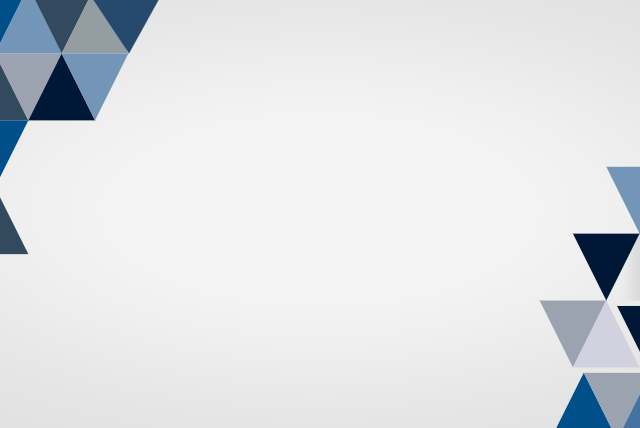
A WebGL 1 fragment shader for this background:

```glsl
precision highp float;
// Pale vignetted backdrop with clusters of blue and grey triangles at two corners.

uniform vec2 u_resolution;

#define SIDE   0.15625
#define PAPER  vec3(0.957)
#define EDGE   vec3(0.885)
#define NAVY   vec3(0.00, 0.09, 0.21)
#define BLUE   vec3(0.00, 0.31, 0.54)
#define AZURE  vec3(0.27, 0.45, 0.63)
#define SKY    vec3(0.45, 0.59, 0.72)
#define STEEL  vec3(0.15, 0.29, 0.43)
#define SLATE  vec3(0.20, 0.29, 0.37)
#define SILVER vec3(0.61, 0.64, 0.69)
#define STONE  vec3(0.58, 0.615, 0.635)
#define LILAC  vec3(0.82, 0.82, 0.88)

const float UP = 1.0;
const float DOWN = -1.0;

// Canvas position to lattice cells, one cell per triangle side
vec2 lattice(vec2 p, vec2 origin) {
  return (p - origin) / SIDE;
}

// Paints a triangle of unit base and height, pointing up or down to its apex
void facet(inout vec3 color, vec2 cell, vec2 apex, float direction, vec3 tint) {
  float depth = (apex.y - cell.y) * direction;
  float slant = (abs(cell.x - apex.x) - 0.5 * depth) * 0.894;
  float dist = max(slant, depth - 1.0);
  float pixel = 1.0 / (SIDE * u_resolution.y);
  color = mix(color, tint, clamp(0.5 - dist / pixel, 0.0, 1.0));
}

// Bright centre fading elliptically towards the corners
vec3 backdrop(vec2 uv) {
  float radius = length((uv - vec2(0.5, 0.51)) * vec2(1.0, 1.5));
  return mix(PAPER, EDGE, smoothstep(0.22, 0.95, radius));
}

void upperLeft(inout vec3 color, vec2 p) {
  vec2 cell = lattice(p, vec2(-0.0117, 0.875));

  // Top row, its last triangle wider and leaning
  facet(color, cell, vec2(0.0, 0.0), DOWN, BLUE);
  facet(color, cell, vec2(0.5, 1.0), UP, SKY);
  facet(color, cell, vec2(1.0, 0.0), DOWN, SLATE);
  facet(color, cell, vec2(1.5, 1.0), UP, STONE);
  vec2 leaning = vec2((cell.x - 2.01 + 0.056 * cell.y) / 1.222, cell.y);
  facet(color, leaning, vec2(0.0), DOWN, STEEL);

  // Second row
  facet(color, cell, vec2(0.0, 0.0), UP, SLATE);
  facet(color, cell, vec2(0.5, -1.0), DOWN, SILVER);
  facet(color, cell, vec2(1.0, 0.0), UP, NAVY);
  facet(color, cell, vec2(1.5, -1.0), DOWN, SKY);

  // Pair hanging below on the left side
  facet(color, cell, vec2(0.0, -2.0), DOWN, BLUE);
  facet(color, cell, vec2(0.0, -2.0), UP, SLATE);
}

void lowerRight(inout vec3 color, vec2 p) {
  // Rising steps, with a softly shaded gap
  vec2 cell = lattice(p, vec2(1.3428, 0.1416));
  vec3 shade = mix(color, EDGE * 0.96, smoothstep(1.45, 1.51, p.x));
  facet(color, cell, vec2(1.0, 2.0), UP, shade);
  facet(color, cell, vec2(1.0, 2.0), DOWN, SKY);
  facet(color, cell, vec2(0.5, 1.0), DOWN, NAVY);
  facet(color, cell, vec2(0.0, 0.0), DOWN, SILVER);
  facet(color, cell, vec2(0.5, 1.0), UP, LILAC);

  // Offset group at the bottom
  cell = lattice(p, vec2(1.3682, 0.1289));
  facet(color, cell, vec2(0.0, 0.0), UP, BLUE);
  facet(color, cell, vec2(0.5, -1.0), DOWN, SILVER);
  facet(color, cell, vec2(1.0, 0.0), UP, AZURE);
  facet(color, cell, vec2(1.0, 0.0), DOWN, NAVY);
}

void main() {
  vec2 uv = gl_FragCoord.xy / u_resolution;
  vec2 p = uv * vec2(1.5, 1.0);
  vec3 color = backdrop(uv);
  upperLeft(color, p);
  lowerRight(color, p);
  gl_FragColor = vec4(color, 1.0);
}
```
